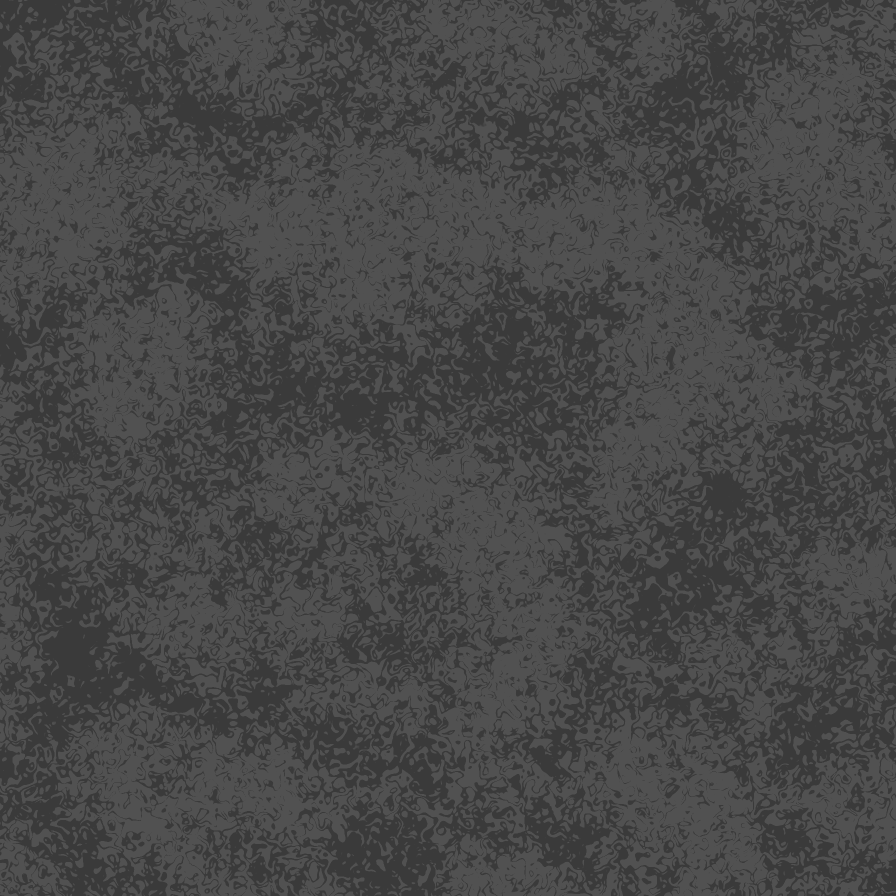
Reproduce this texture procedurally as a Shadertoy shader.

```glsl
// Two-tone charcoal surface: curled dark veins and flecks gathered in soft blotches.
// Folded gradient noise, bent by a finer noise, is cut at a level that
// follows a broad fractal noise; four samples per pixel smooth the edges.

float hash(vec2 cell) {
    vec3 h = fract(vec3(cell.xyx) * vec3(0.1031, 0.1030, 0.0973));
    h += dot(h, h.yzx + 33.33);
    return fract((h.x + h.y) * h.z);
}

// Slope of one lattice corner, applied to the offset from it
float corner(vec2 cell, vec2 offset) {
    float angle = 6.28318 * hash(cell);
    return dot(vec2(cos(angle), sin(angle)), offset);
}

float gradientNoise(vec2 p) {
    vec2 i = floor(p);
    vec2 f = p - i;
    vec2 u = f * f * f * (f * (f * 6.0 - 15.0) + 10.0);
    vec2 e = vec2(1.0, 0.0);
    return mix(mix(corner(i, f), corner(i + e.xy, f - e.xy), u.x),
               mix(corner(i + e.yx, f - e.yx), corner(i + e.xx, f - e.xx), u.x), u.y);
}

// Broad cloudy variation of the dark share
float blotches(vec2 p) {
    float sum = 0.0;
    float amplitude = 1.0;
    p = p * 6.0 + 17.0;
    for (int octave = 0; octave < 4; octave++) {
        sum += amplitude * gradientNoise(p);
        p = mat2(1.6, 1.2, -1.2, 1.6) * p + 9.7;
        amplitude *= 0.55;
    }
    return sum;
}

// 1 inside the dark veins and flecks, 0 on the lighter ground
float darkness(vec2 p) {
    vec2 bend = vec2(gradientNoise(p * 78.0 + 41.3), gradientNoise(p * 78.0 + 113.8));
    float fold = abs(gradientNoise(p * 56.0 + 1.7 * bend + 7.1));
    float fleck = gradientNoise(p * 88.0 + 1.2 * bend.yx + 201.5);
    float level = max(0.125 + 0.30 * blotches(p), 0.035);
    return 1.0 - smoothstep(-0.018, 0.018, fold + 0.22 * fleck - level);
}

void mainImage(out vec4 fragColor, in vec2 fragCoord) {
    float canvas = min(iResolution.x, iResolution.y);
    float dark = 0.0;
    for (int k = 0; k < 4; k++) {
        vec2 shift = vec2(k % 2, k / 2) * 0.5 - 0.25;
        dark += 0.25 * darkness((fragCoord + shift) / canvas);
    }
    vec3 ground = vec3(0.316);
    vec3 vein = vec3(0.228);
    fragColor = vec4(mix(ground, vein, dark), 1.0);
}
```
